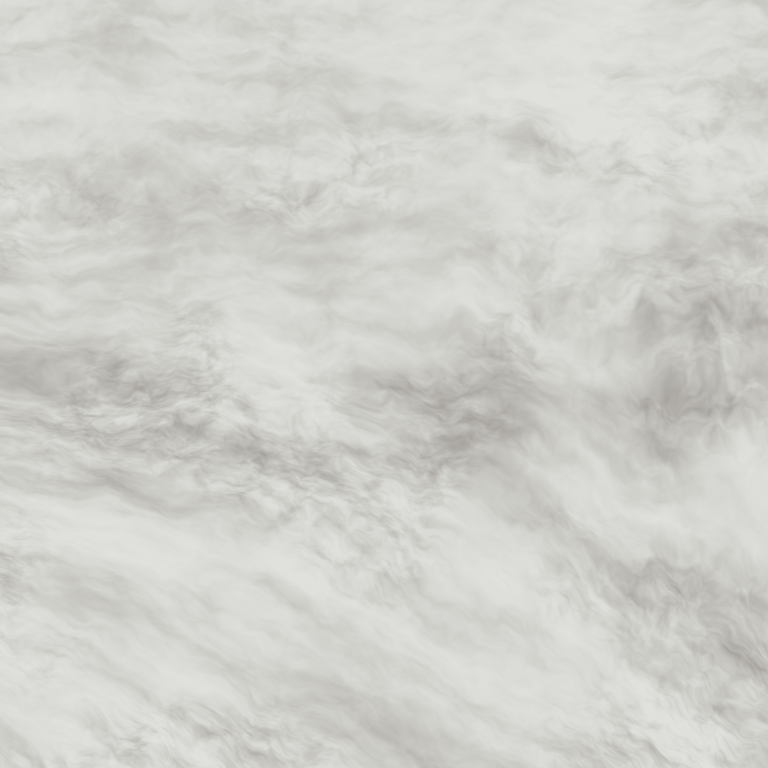
Write a WebGL 2 fragment shader that draws this texture.

```glsl
#version 300 es
precision highp float;
// A pale overcast sky: soft grey cloud layers, level at the top and
// slanting down to the right below. Stretched gradient noise makes the
// layers, and warped ridged noise adds thin, curled dark wrinkles.

uniform vec2 u_resolution;
out vec4 fragColor;

const vec3 SHADOW = vec3(0.630, 0.617, 0.597);
const vec3 GREY   = vec3(0.750, 0.742, 0.722);
const vec3 PALE   = vec3(0.803, 0.803, 0.783);
const vec3 LIGHT  = vec3(0.878, 0.883, 0.865);

// Random unit vector for a lattice cell
vec2 cellGradient(vec2 cell) {
  uvec2 k = uvec2(ivec2(cell) + 4096);
  uint h = k.x * 1597334677u ^ k.y * 3812015801u;
  h = (h ^ (h >> 15)) * 2246822519u;
  h ^= h >> 13;
  float angle = float(h & 65535u) / 65536.0 * 6.28319;
  return vec2(cos(angle), sin(angle));
}

// Gradient noise, centred on zero
float noise(vec2 p) {
  vec2 i = floor(p), f = fract(p);
  vec2 u = f * f * f * (f * (f * 6.0 - 15.0) + 10.0);
  float a = dot(cellGradient(i), f);
  float b = dot(cellGradient(i + vec2(1, 0)), f - vec2(1, 0));
  float c = dot(cellGradient(i + vec2(0, 1)), f - vec2(0, 1));
  float d = dot(cellGradient(i + vec2(1, 1)), f - vec2(1, 1));
  return mix(mix(a, b, u.x), mix(c, d, u.x), u.y);
}

// Layered noise; each octave is turned a little to hide the lattice
float fbm(vec2 p, int octaves, float gain) {
  float sum = 0.0, amp = 0.55;
  for (int i = 0; i < octaves; i++) {
    sum += amp * noise(p);
    p = mat2(0.98, 0.2, -0.2, 0.98) * p * 2.03 + 17.3;
    amp *= gain;
  }
  return sum;
}

// Thin creases along the zero lines of the noise, 0 to 1
float creases(vec2 p, int octaves) {
  float sum = 0.0, amp = 0.5;
  for (int i = 0; i < octaves; i++) {
    float ridge = 1.0 - smoothstep(0.0, 0.22, abs(noise(p)));
    sum += amp * ridge;
    p = mat2(0.9, 0.44, -0.44, 0.9) * p * 1.9 + 9.1;
    amp *= 0.65;
  }
  return sum;
}

// Shear that grows towards the bottom, so the layers slant there
vec2 slantedFlow(vec2 p, float steepest) {
  float slope = steepest * (1.0 - smoothstep(0.0, 0.75, p.y));
  return vec2(p.x, p.y + slope * (p.x - 0.5));
}

// Curling displacement
vec2 curl(vec2 p, float scale, float amount) {
  return amount * vec2(fbm(p * scale + 31.7, 3, 0.5), fbm(p * scale + 74.2, 3, 0.5));
}

// Brightness to cloud colour
vec3 cloudColour(float tone) {
  vec3 c = mix(SHADOW, GREY, clamp((tone - 0.625) / 0.12, 0.0, 1.0));
  c = mix(c, PALE, clamp((tone - 0.745) / 0.055, 0.0, 1.0));
  return mix(c, LIGHT, clamp((tone - 0.80) / 0.078, 0.0, 1.0));
}

void main() {
  vec2 p = gl_FragCoord.xy / u_resolution;
  vec2 flow = slantedFlow(p, 0.58);
  vec2 bent = flow + curl(flow, 4.0, 0.06);
  vec2 curled = bent + curl(p, 15.0, 0.03);

  // Broad layers, streaks and fine mottling
  float broad = fbm(bent * vec2(1.7, 5.0) + 5.3, 4, 0.52);
  float streaks = fbm(curled * vec2(5.0, 15.0) + 42.6, 4, 0.58);
  float mottle = fbm(curled * vec2(28.0, 46.0) + 11.9, 3, 0.7);

  // Heavier shade in scattered patches and across the middle
  float patches = fbm(bent * vec2(2.3, 6.5) + 63.1, 4, 0.52);
  float shade = smoothstep(0.05, 0.42, patches + 0.35 * streaks);
  float bandOffset = (bent.y - 0.48) / 0.075;
  float band = exp(-bandOffset * bandOffset);
  band *= smoothstep(-0.2, 0.25, fbm(bent * vec2(3.0, 8.0) + 88.4, 4, 0.52));

  // Wrinkles gather in patches and fade in the calm upper sky
  float wrinkled = smoothstep(-0.15, 0.2, fbm(p * vec2(3.0, 4.5) + 23.8, 3, 0.5));
  wrinkled *= 1.0 - 0.7 * smoothstep(0.75, 0.95, p.y);
  float wrinkles = creases(curled * vec2(13.0, 24.0) + 3.7, 4);

  float tone = 0.849 + 0.16 * broad + 0.16 * streaks;
  tone += 0.10 * mottle * (0.5 + 0.8 * wrinkled);
  tone -= 0.14 * shade + 0.11 * band + 0.075 * wrinkled * wrinkles;

  // Soft shoulder keeps the highlights gentle
  float lift = tone - 0.82;
  tone = 0.82 + lift / (1.0 + 7.0 * max(lift, 0.0));
  fragColor = vec4(cloudColour(tone), 1.0);
}
```
